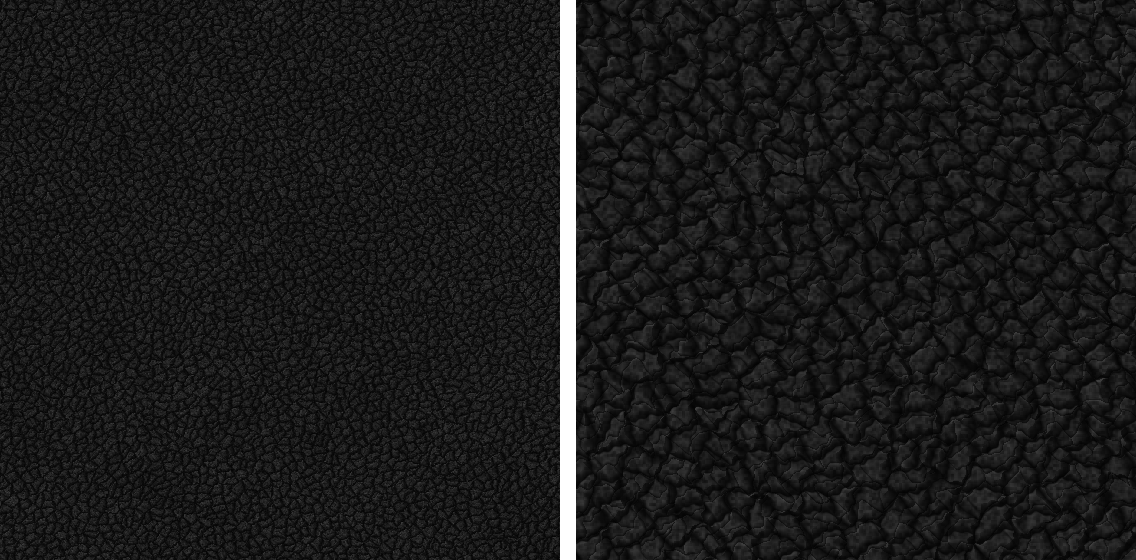
Left, the full canvas; right, a detail of the centre.
A three.js fragment shader for this texture:

```glsl
// Black pebbled leather: small leaning grains, shaded creases and faint lit rims.
varying vec2 vUv;

vec2 hash2(vec2 p) {
  vec2 q = vec2(dot(p, vec2(127.1, 311.7)), dot(p, vec2(269.5, 183.3)));
  return fract(sin(q) * 43758.5453);
}

// Offsets to the nearest (xy) and second nearest (zw) cell centres.
vec4 nearestCells(vec2 p, float jitter) {
  vec2 cell = floor(p);
  vec2 first = vec2(8.0);
  vec2 second = vec2(8.0);
  for (int y = -1; y <= 1; y++) {
    for (int x = -1; x <= 1; x++) {
      vec2 id = cell + vec2(float(x), float(y));
      vec2 offset = id + 0.5 + jitter * (hash2(id) - 0.5) - p;
      if (dot(offset, offset) < dot(first, first)) {
        second = first;
        first = offset;
      } else if (dot(offset, offset) < dot(second, second)) {
        second = offset;
      }
    }
  }
  return vec4(first, second);
}

// Distance to the crease between two cells.
float creaseDistance(vec4 cells) {
  return dot(0.5 * (cells.xy + cells.zw), normalize(cells.zw - cells.xy));
}

// Slow bending of the hide, with a small ripple that roughens the creases.
vec2 bend(vec2 p) {
  vec2 slow = sin(p.yx * vec2(9.0, 7.0) + vec2(0.6, 2.1));
  vec2 mid = sin(p.yx * vec2(31.0, 27.0) + p * 14.0 + 1.3);
  vec2 quick = sin(p.yx * vec2(257.0, 243.0) + p * 91.0);
  vec2 ripple = sin(p.yx * vec2(730.0, 810.0) + p * 390.0);
  return p + 0.012 * slow + 0.004 * mid + 0.0014 * quick + 0.0006 * ripple;
}

void main() {
  vec2 hide = bend(vUv);
  mat2 lean = mat2(0.88, -0.47, 0.47, 0.88);

  // Main grains and the direction from each grain to its crease.
  vec4 cells = nearestCells(lean * hide * vec2(54.0, 65.0), 0.9);
  float crease = creaseDistance(cells);
  float cellTone = hash2(floor(lean * hide * vec2(54.0, 65.0) + cells.xy) + 5.0).x;
  vec2 outward = normalize((cells.zw - cells.xy) * lean);

  // Shadow is wide on the lower right flank and narrow elsewhere.
  float shadowSide = smoothstep(-0.5, 0.9, dot(outward, vec2(0.86, -0.51)));
  float dome = smoothstep(-0.04, mix(0.2, 0.52, shadowSide), crease);
  float tone = mix(0.034, 0.136, dome);

  // Thin broken glints on the rims that face the light above.
  float facing = dot(outward, vec2(-0.37, 0.93));
  float rim = smoothstep(0.0, 0.05, crease) * (1.0 - smoothstep(0.07, 0.17, crease));
  tone += 0.075 * rim * smoothstep(0.3, 0.95, facing) * (0.4 + 0.6 * cellTone);

  // Finer wrinkles break up the grains, each dark with a lit lower lip.
  vec2 wrinkleSpace = lean * (hide + 0.002 * sin(hide.yx * 310.0)) * vec2(66.0, 84.0);
  vec4 folds = nearestCells(wrinkleSpace + 17.0, 1.0);
  float fold = 1.0 - smoothstep(0.0, 0.16, creaseDistance(folds));
  float lip = dot(normalize((folds.zw - folds.xy) * lean), vec2(-0.6, 0.8));
  tone *= 1.0 + fold * mix(-0.5, 0.3, smoothstep(-0.2, 0.8, lip));

  // Fine pores and speckle over the whole surface.
  float pores = length(nearestCells(vUv * 225.0, 1.0).xy);
  float speckle = hash2(floor(vUv * 512.0)).x;
  tone *= 0.5 + 0.6 * pores + 0.46 * speckle;

  // Slight differences between grains and broad patches.
  float patches = sin(vUv.x * 11.0 + 2.0 * sin(vUv.y * 8.0)) * sin(vUv.y * 13.0 + 0.7);
  tone *= 0.95 + 0.14 * cellTone + 0.04 * patches;

  gl_FragColor = vec4(vec3(clamp(tone, 0.015, 0.24)), 1.0);
}
```
